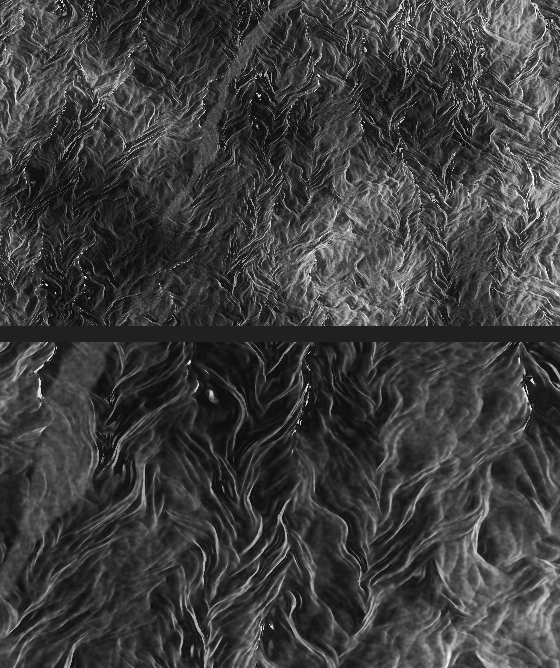
Top, the full canvas; bottom, a detail of the centre.
Give the GLSL for this texture, as a Shadertoy shader.

```glsl
// Grey radar view of folded mountains: crests with herringbone spurs, lit from the left.
// A height field leans toward the sensor, its slope along x sets the brightness,
// and steep crests break up into black and white speckle. A smooth valley crosses it.

vec2 gradientAt(vec2 cell) {
    vec3 h = fract(cell.xyx * vec3(0.1031, 0.1030, 0.0973));
    h += dot(h, h.yzx + 33.33);
    float angle = 6.2832 * fract((h.x + h.y) * h.z);
    return vec2(cos(angle), sin(angle));
}

float gradientNoise(vec2 p) {
    vec2 i = floor(p), f = p - i;
    vec2 u = f * f * f * (f * (f * 6.0 - 15.0) + 10.0);
    vec2 e = vec2(1.0, 0.0);
    float low = mix(dot(gradientAt(i), f), dot(gradientAt(i + e), f - e), u.x);
    float high = mix(dot(gradientAt(i + e.yx), f - e.yx), dot(gradientAt(i + 1.0), f - 1.0), u.x);
    return mix(low, high, u.y);
}

// x: height, y: strength of the main crest
vec2 terrain(vec2 p) {
    // Main folds lean right on the left side and left on the right side
    float lean = mix(0.4, -0.45, smoothstep(0.5, 1.9, p.x));
    float fold = 5.2 * (p.x - lean * (p.y - 0.5));
    fold += 1.1 * gradientNoise(p * 2.6 + 3.7) + 0.45 * gradientNoise(p * 7.5 + 11.3);
    fold += 0.16 * gradientNoise(p * 21.0 + 5.1);
    float d = abs(fract(fold) - 0.5) * 2.0;
    float crest = exp(-5.0 * d) * smoothstep(-0.15, 0.25, gradientNoise(p * 3.6 + 27.0));

    // Spurs branch off both flanks and meet as chevrons
    float along = p.y + 0.075 * d + 0.03 * gradientNoise(p * 6.0 + 41.0);
    float height = 0.016 * crest;
    height -= 0.027 * abs(gradientNoise(vec2(fold * 1.9, along * 17.0)));
    height -= 0.009 * abs(gradientNoise(vec2(fold * 5.0 + 8.0, along * 40.0)));

    // Diagonal ribs and small crumples fill the open slopes
    vec2 rib = vec2(p.x - 0.6 * p.y, p.y + 0.6 * p.x);
    height -= 0.012 * abs(gradientNoise(rib * vec2(23.0, 8.0) + 53.0));
    height -= 0.0042 * abs(gradientNoise(vec2(p.x * 52.0, along * 70.0) + 17.0));
    return vec2(height, crest);
}

// Coverage of the smooth valley floor
float valleyFloor(vec2 p) {
    float center = 0.385 + 0.44 * p.y + 0.016 * sin(p.y * 14.0 + 0.6);
    center += 0.08 * smoothstep(0.94, 1.02, p.y) + 0.03 * gradientNoise(p * 9.0 + 61.0);
    float halfWidth = 0.017 + 0.014 * gradientNoise(vec2(p.y * 7.0, 2.5));
    float edge = abs(p.x - center) * 0.91 - halfWidth;
    edge += 0.008 * gradientNoise(p * 40.0);
    return smoothstep(0.004, -0.004, edge) * smoothstep(0.27, 0.38, p.y);
}

void mainImage(out vec4 fragColor, in vec2 fragCoord) {
    vec2 p = fragCoord / iResolution.y;
    float width = iResolution.x / iResolution.y;

    // Lean the relief toward the sensor on the left
    vec2 ground = p;
    for (int i = 0; i < 3; i++) ground.x = p.x + terrain(ground).x;

    vec2 stepX = vec2(0.0014, 0.0);
    vec2 ahead = terrain(ground + stepX), behind = terrain(ground - stepX);
    float slope = (ahead.x - behind.x) / (2.0 * stepX.x);
    float crest = 0.5 * (ahead.y + behind.y);

    // Broad tone: darker left interior, pale hazy margins and crests
    float patches = gradientNoise(p * 2.3 + 71.0) + 0.75 * gradientNoise(p * 6.0 + 19.0);
    float margin = smoothstep(0.22, 0.0, min(p.x, width - p.x));
    float tone = 0.245 * exp(0.95 * patches);
    tone *= mix(0.84, 1.14, smoothstep(0.6, 1.1, p.x));
    tone *= 1.0 + 0.45 * margin + 0.4 * crest;

    float bright = tone * exp(1.15 * clamp(slope, -0.85, 1.0));

    // Flat valley floor keeps only a trace of relief
    float valley = valleyFloor(p);
    bright = mix(bright, 0.34 + 0.07 * clamp(slope, -1.0, 1.0), 0.8 * valley);

    // Fine radar grain
    float grain = gradientNoise(p * 150.0 + 13.0) + 0.9 * gradientNoise(p * 260.0);
    bright *= 1.0 + 0.3 * grain;
    bright = min(bright, 0.6 + 0.4 * (bright - 0.6) + 0.4 * max(0.0, 0.6 - bright));

    // Speckle chains where crests fold over themselves
    float overlay = smoothstep(0.28, 0.5, crest + 0.12 * margin) * smoothstep(0.3, 0.7, slope);
    float dots = smoothstep(-0.12, 0.12, gradientNoise(p * 115.0 + 31.0));
    bright = mix(bright, mix(0.08, 0.88, dots), overlay * (1.0 - valley));

    fragColor = vec4(vec3(clamp(bright, 0.06, 1.0)), 1.0);
}
```
